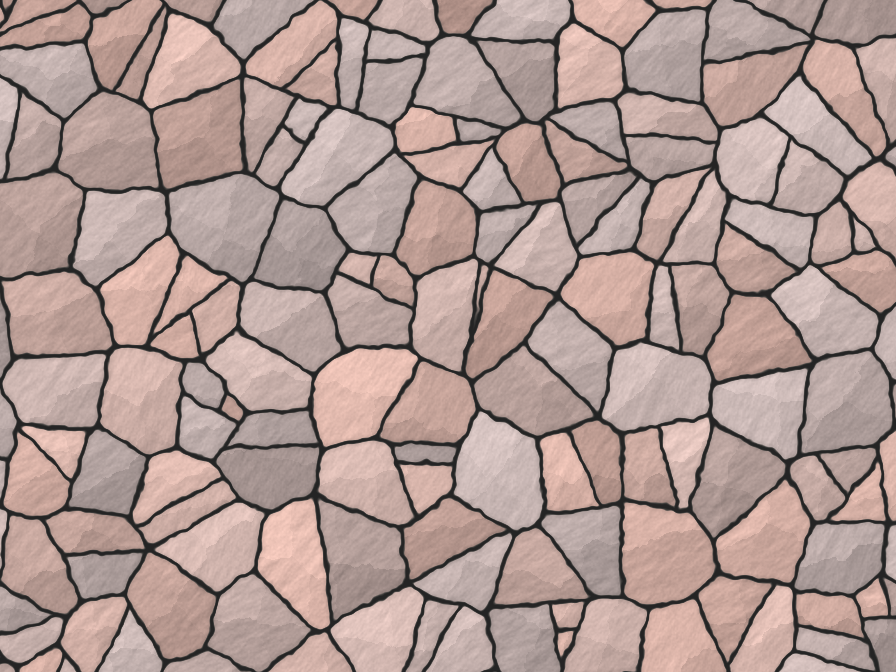
This texture is drawn by a Shadertoy shader. Its source:

```glsl
// Crazy paving: irregular pink and grey flagstones with dark, wobbly joints.
#define ROWS 8.4
#define JITTER 0.84
#define JOINT_HALF 0.027
#define WOBBLE 0.055
#define SPLIT_SHARE 0.48
#define FACET_CONTRAST 0.065
#define GRAIN_CONTRAST 0.34
#define TONE_SPREAD 0.22
#define PINK vec3(0.805, 0.662, 0.620)
#define GREY vec3(0.735, 0.670, 0.660)
#define JOINT_DARK vec3(0.14, 0.14, 0.14)
#define JOINT_LIGHT vec3(0.29, 0.28, 0.27)

const vec2 LIGHT = vec2(-0.45, 0.89);

float hash(vec2 p) {
    vec3 q = fract(p.xyx * vec3(0.1031, 0.1030, 0.0973));
    q += dot(q, q.yzx + 33.33);
    return fract((q.x + q.y) * q.z);
}

vec2 hash2(vec2 p) { return vec2(hash(p + 11.7), hash(p + 57.3)); }

vec2 direction(float angle) { return vec2(cos(angle), sin(angle)); }

float noise(vec2 p) {
    vec2 i = floor(p), f = fract(p);
    f = f * f * (3.0 - 2.0 * f);
    return mix(mix(hash(i), hash(i + vec2(1, 0)), f.x),
               mix(hash(i + vec2(0, 1)), hash(i + 1.0), f.x), f.y);
}

float layered(vec2 p) {
    float sum = 0.0, weight = 0.5;
    for (int i = 0; i < 4; i++) {
        sum += weight * noise(p);
        p = mat2(1.6, 1.2, -1.2, 1.6) * p + 7.1;
        weight *= 0.5;
    }
    return sum;
}

float smoothMin(float a, float b, float k) {
    float h = max(k - abs(a - b), 0.0) / k;
    return min(a, b) - 0.25 * k * h * h;
}

vec2 sitePoint(vec2 cell) { return cell + 0.5 + JITTER * (hash2(cell) - 0.5); }

// Distance to the nearest joint; also returns the stone's id and centre.
float stones(vec2 p, out vec2 id, out vec2 centre) {
    vec2 base = floor(p), home = base;
    float nearest = 1e3;
    for (int k = 0; k < 9; k++) {
        vec2 cell = base + vec2(k % 3 - 1, k / 3 - 1);
        vec2 r = sitePoint(cell) - p;
        if (dot(r, r) < nearest) { nearest = dot(r, r); home = cell; }
    }
    centre = sitePoint(home);
    float edge = 1e3;
    for (int k = 0; k < 25; k++) {
        vec2 cell = home + vec2(k % 5 - 2, k / 5 - 2);
        if (cell == home) continue;
        vec2 site = sitePoint(cell);
        float d = dot(0.5 * (site + centre) - p, normalize(site - centre));
        edge = smoothMin(edge, d, 0.05);
    }
    // Some stones are cut once, and some of those halves again.
    id = home;
    if (hash(home + 3.3) < SPLIT_SHARE) {
        float angle = 6.2832 * hash(home + 8.1);
        vec2 q = p - centre;
        float cut = dot(q, direction(angle)) - 0.2 * (hash(home + 5.9) - 0.5);
        edge = smoothMin(edge, abs(cut), 0.03);
        id += 41.0 * step(0.0, cut);
        if (cut > 0.0 && hash(home + 9.4) < 0.4) {
            float cross = dot(q, direction(angle + 1.2 + 0.7 * hash(home + 2.2)));
            edge = smoothMin(edge, abs(cross), 0.03);
            id += 83.0 * step(0.0, cross);
        }
        centre += 0.16 * sign(cut) * direction(angle);
    }
    return edge;
}

// Chipped planes meeting in ragged ridges; the lit ones face LIGHT.
float facets(vec2 q, vec2 id) {
    float lowest = 1e3, lit = 0.0, turn = 6.2832 * hash(id + 21.0);
    for (int i = 0; i < 4; i++) {
        float k = float(i);
        vec2 slope = direction(turn + 1.57 * k + 0.9 * hash(id + k * 6.1));
        float height = 0.25 * hash(id + k * 9.7) - dot(q, slope);
        if (height < lowest) { lowest = height; lit = dot(slope, LIGHT); }
    }
    return lit;
}

void mainImage(out vec4 fragColor, in vec2 fragCoord) {
    float pixel = ROWS / iResolution.y;
    vec2 p = fragCoord * pixel + 20.0;
    vec2 wobble = vec2(noise(p * 6.0), noise(p * 6.0 + 40.0)) - 0.5;
    wobble += 0.4 * (vec2(noise(p * 15.0), noise(p * 15.0 + 70.0)) - 0.5);
    vec2 id, centre;
    float edge = stones(p + WOBBLE * wobble, id, centre);

    // Slate grain, streaked along a slightly different slant on each stone
    vec2 along = direction(0.5 + 0.7 * hash(id + 14.0));
    mat2 slant = mat2(along.x, -along.y, along.y, along.x);
    vec2 streak = vec2(4.0, 8.5);
    float relief = layered(slant * p * streak)
                 - layered(slant * (p + 0.03 * LIGHT) * streak);

    // Stone colour, lit by facets and grain
    vec2 ragged = 0.22 * (vec2(layered(p * 5.0), layered(p * 5.0 + 30.0)) - 0.5);
    vec3 stone = mix(PINK, GREY, smoothstep(0.1, 0.9, hash(id + 31.0)));
    float tone = 1.0 + TONE_SPREAD * (hash(id + 47.0) - 0.5);
    tone += FACET_CONTRAST * facets(p - centre + ragged, id);
    tone += GRAIN_CONTRAST * relief + 0.05 * (noise(p * 45.0) - 0.5);
    tone *= mix(0.93, 1.0, smoothstep(JOINT_HALF, JOINT_HALF + 0.06, edge));

    // Joint, darkest along its middle
    vec3 joint = mix(JOINT_DARK, JOINT_LIGHT, smoothstep(0.35, 1.0, edge / JOINT_HALF));
    float cover = smoothstep(-0.6 * pixel, 0.6 * pixel, edge - JOINT_HALF);
    fragColor = vec4(mix(joint, stone * tone, cover), 1.0);
}
```
